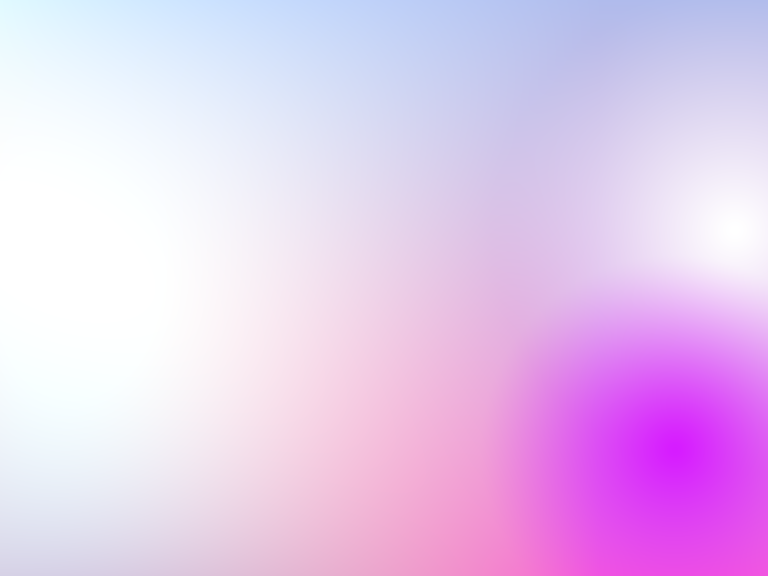
Write a Shadertoy shader that draws this background.

```glsl
// A soft pastel colour mesh with two round glows, white above and violet below.
// Four vertical colour ramps are blended sideways by a cubic through four
// stops; the glows are then mixed in by their distance falloff.

#define ASPECT (4.0 / 3.0)
#define MESH_WIDTH 0.78
#define WHITE_CENTRE vec2(1.276, 0.600)
#define WHITE_RADIUS 0.41
#define WHITE_COLOUR vec3(1.0)
#define VIOLET_CENTRE vec2(1.172, 0.219)
#define VIOLET_RADIUS 0.325
#define VIOLET_COLOUR vec3(0.84, 0.11, 1.0)
#define GLOW_POWER 1.3
#define GLOW_SOFTNESS 0.015

// Smooth cubic through four evenly spaced colours, t from 0 to 1
vec3 cubicRamp(vec3 a, vec3 b, vec3 c, vec3 d, float t) {
    float s = 3.0 * t;
    float s1 = s - 1.0, s2 = s - 2.0, s3 = s - 3.0;
    return -a * s1 * s2 * s3 / 6.0 + b * s * s2 * s3 / 2.0
           - c * s * s1 * s3 / 2.0 + d * s * s1 * s2 / 6.0;
}

// Strength of a round glow: one at its centre, zero past its radius
float glow(vec2 p, vec2 centre, float radius) {
    vec2 offset = p - centre;
    float dist = sqrt(dot(offset, offset) + GLOW_SOFTNESS * GLOW_SOFTNESS);
    return pow(max(1.0 - (dist - GLOW_SOFTNESS) / radius, 0.0), GLOW_POWER);
}

// Background mesh: each ramp runs from the bottom to the top
vec3 pastelMesh(vec2 uv) {
    vec3 pearl = cubicRamp(vec3(0.84, 0.82, 0.90), vec3(0.965, 0.985, 0.995),
                           vec3(1.0), vec3(0.88, 0.98, 1.0), uv.y);
    vec3 mist = cubicRamp(vec3(0.865, 0.77, 0.86), vec3(0.98, 0.955, 0.97),
                          vec3(0.965, 0.97, 0.99), vec3(0.80, 0.89, 1.0), uv.y);
    vec3 rose = cubicRamp(vec3(0.93, 0.625, 0.80), vec3(0.95, 0.76, 0.875),
                          vec3(0.88, 0.835, 0.93), vec3(0.74, 0.81, 0.97), uv.y);
    vec3 orchid = cubicRamp(vec3(0.96, 0.37, 0.86), vec3(0.87, 0.60, 0.91),
                            vec3(0.81, 0.71, 0.905), vec3(0.69, 0.735, 0.925), uv.y);
    float across = min(uv.x / MESH_WIDTH, 1.0);
    return clamp(cubicRamp(pearl, mist, rose, orchid, across), 0.0, 1.0);
}

void mainImage(out vec4 fragColor, in vec2 fragCoord) {
    vec2 uv = fragCoord / iResolution.xy;
    vec2 p = uv * vec2(ASPECT, 1.0);

    vec3 colour = pastelMesh(uv);
    colour = mix(colour, WHITE_COLOUR, glow(p, WHITE_CENTRE, WHITE_RADIUS));
    colour = mix(colour, VIOLET_COLOUR, glow(p, VIOLET_CENTRE, VIOLET_RADIUS));

    fragColor = vec4(colour, 1.0);
}
```
